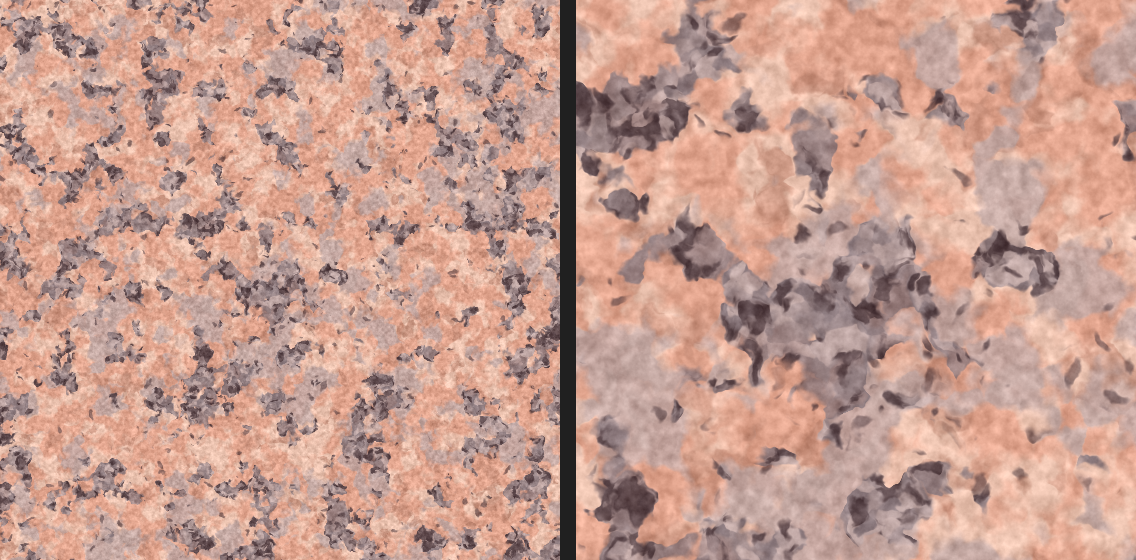
Left: the whole. Right: its middle third, enlarged.
A three.js fragment shader for this texture:

```glsl
// Polished pink granite: salmon feldspar, slate grey clusters, dark mica specks.
varying vec2 vUv;

const vec3 SALMON = vec3(0.885, 0.645, 0.555);
const vec3 BLUSH  = vec3(0.925, 0.765, 0.690);
const vec3 RUST   = vec3(0.760, 0.540, 0.460);
const vec3 ASH    = vec3(0.740, 0.645, 0.635);
const vec3 SLATE  = vec3(0.530, 0.465, 0.485);
const vec3 MICA   = vec3(0.300, 0.220, 0.235);

// Arithmetic hash: two random values per lattice point.
vec2 hash2(vec2 p) {
  vec3 q = fract(p.xyx * vec3(0.1031, 0.1030, 0.0973));
  q += dot(q, q.yzx + 33.33);
  return fract((q.xx + q.yz) * q.zy);
}

float valueNoise(vec2 p) {
  vec2 i = floor(p);
  vec2 f = fract(p);
  f = f * f * (3.0 - 2.0 * f);
  float low = mix(hash2(i).x, hash2(i + vec2(1.0, 0.0)).x, f.x);
  float high = mix(hash2(i + vec2(0.0, 1.0)).x, hash2(i + 1.0).x, f.x);
  return mix(low, high, f.y);
}

float fbm(vec2 p) {
  float sum = 0.0;
  float amplitude = 0.533;
  for (int k = 0; k < 4; k++) {
    sum += amplitude * valueNoise(p);
    p = mat2(1.6, 1.2, -1.2, 1.6) * p + 17.3;
    amplitude *= 0.5;
  }
  return sum;
}

// Random tones of cellular crystals, blended softly across their borders.
vec2 crystalTone(vec2 p, float sharpness) {
  vec2 cell = floor(p);
  vec2 tone = vec2(0.0);
  float total = 0.0;
  for (int y = -1; y <= 1; y++) {
    for (int x = -1; x <= 1; x++) {
      vec2 id = cell + vec2(float(x), float(y));
      vec2 offset = id + hash2(id) - p;
      float weight = exp(-sharpness * dot(offset, offset)) + 1e-6;
      tone += weight * hash2(id + 71.0);
      total += weight;
    }
  }
  return tone / total;
}

// Scattered, randomly turned short flakes; density is the share of filled cells.
float flakes(vec2 p, float density) {
  vec2 cell = floor(p);
  float cover = 0.0;
  for (int y = -1; y <= 1; y++) {
    for (int x = -1; x <= 1; x++) {
      vec2 id = cell + vec2(float(x), float(y));
      vec2 shape = hash2(id + 19.0);
      vec2 d = p - id - hash2(id + 43.0);
      float angle = 6.2832 * shape.x;
      d = mat2(cos(angle), -sin(angle), sin(angle), cos(angle)) * d;
      float radius = mix(0.18, 0.42, shape.y);
      float body = 1.0 - smoothstep(radius - 0.12, radius + 0.12, length(d * vec2(0.7, 1.3)));
      cover = max(cover, body * step(hash2(id + 97.0).x, density));
    }
  }
  return cover;
}

void main() {
  vec2 p = vUv + 3.0;
  vec2 warp = vec2(fbm(p * 60.0), fbm(p * 60.0 + 31.0)) - 0.5;
  vec2 bent = p + 0.018 * warp;
  vec2 crystal = crystalTone(bent * 58.0, 14.0);
  vec2 fine = crystalTone(bent * 120.0, 12.0);
  float drift = valueNoise(p * 5.0) - 0.5;

  // Feldspar ground with pale and rusty patches.
  float pale = fbm(bent * 34.0 + 5.0) + 0.25 * (crystal.x - 0.5);
  vec3 color = mix(SALMON, BLUSH, smoothstep(0.40, 0.68, pale));
  float rust = fbm(bent * 42.0 + 57.0) + 0.15 * (fine.x - 0.5);
  color = mix(color, RUST, 0.7 * smoothstep(0.58, 0.74, rust));

  // Faint ash haze, then the ragged slate clusters.
  float haze = fbm(bent * 22.0 + 83.0) + 0.20 * (crystal.x - 0.5);
  color = mix(color, ASH, 0.8 * smoothstep(0.55, 0.68, haze));
  float cluster = fbm(bent * 25.0 + 11.0) + 0.22 * (crystal.y - 0.5) + 0.08 * drift;
  float slate = smoothstep(0.585, 0.645, cluster);
  vec3 grey = mix(SLATE, ASH, smoothstep(0.35, 0.85, 0.5 * (crystal.x + fine.y)));
  color = mix(color, grey, slate * mix(0.75, 1.0, crystal.x));

  // Mica gathers inside clusters and dots their rims.
  float core = fbm(bent * 75.0 + 29.0) + 0.20 * (fine.x - 0.5);
  color = mix(color, MICA, 0.75 * slate * smoothstep(0.53, 0.70, core));
  float rim = smoothstep(0.48, 0.60, cluster);
  color = mix(color, MICA, 0.8 * flakes(bent * 105.0, 0.13) * rim);
  color = mix(color, MICA, 0.55 * flakes(bent * 80.0 + 7.0, 0.025));

  // Fine crystalline grit.
  float grit = fbm(p * 190.0 + 3.0) - 0.5;
  color += 0.26 * grit + 0.05 * (fine.y - 0.5);
  gl_FragColor = vec4(clamp(color, 0.0, 1.0), 1.0);
}
```
